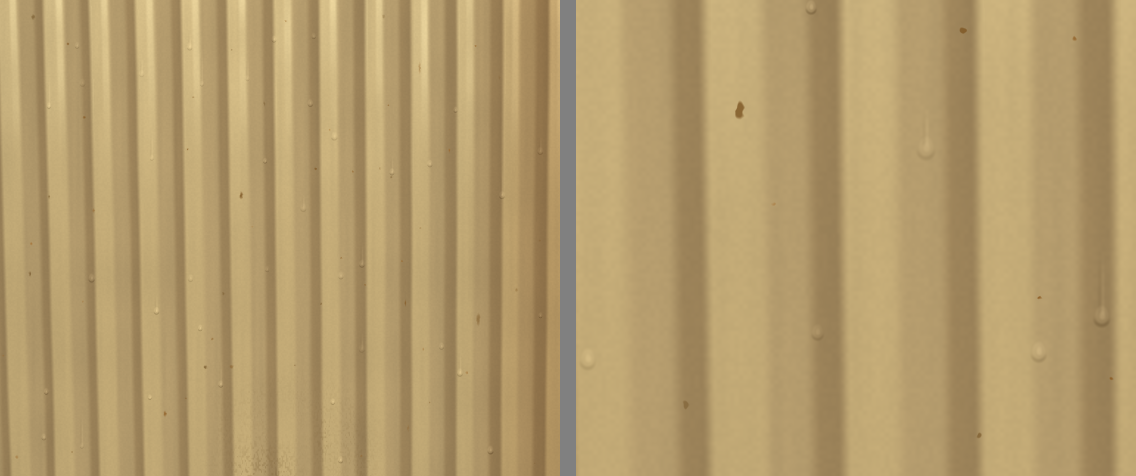
Left, the full canvas; right, a detail of the centre.
Write a Shadertoy shader that draws this texture.

```glsl
// Cream painted corrugated metal sheet with leaning ribs, paint drips, rust specks and grime.

// Rib layout, in canvas widths: left edge of the first rib and rib spacing
const float TOP_START = -0.001, TOP_PITCH = 0.0822;
const float BOTTOM_START = 0.0235, BOTTOM_PITCH = 0.0796;
// Facet limits within a rib, at the left and right side of the sheet
const vec2 CREST_END = vec2(0.40, 0.31);
const vec2 SLOPE_END = vec2(0.76, 0.65);
const float FOLD_SOFTNESS = 0.065;
const float EDGE_SOFTNESS = 0.11;
const float RIB_WOBBLE = 0.012;

const vec3 CREST = vec3(0.765, 0.668, 0.463);
const vec3 SLOPE = vec3(0.705, 0.608, 0.425);
const vec3 VALLEY = vec3(0.605, 0.507, 0.345);
const vec3 GLOSS = vec3(0.15, 0.16, 0.145);
const vec3 WARM_SIDE = vec3(0.97, 0.92, 0.87);
const vec3 RUST = vec3(0.64, 0.36, 0.08);
const vec3 DIRT = vec3(0.45, 0.34, 0.17);

const float DRIP_CELL = 0.105, DRIP_CHANCE = 0.50, DRIP_RADIUS = 0.0046;
const float DRIP_RELIEF = 0.65;
const float SPECK_CELL = 0.068, SPECK_CHANCE = 0.30;

float hash(vec2 p) {
    vec3 q = fract(vec3(p.xyx) * 0.1031);
    q += dot(q, q.yzx + 33.33);
    return fract((q.x + q.y) * q.z);
}

vec2 hash2(vec2 p) {
    return vec2(hash(p + 17.3), hash(p + 61.7));
}

float noise(vec2 p) {
    vec2 i = floor(p), f = fract(p);
    f = f * f * (3.0 - 2.0 * f);
    return mix(mix(hash(i), hash(i + vec2(1, 0)), f.x),
               mix(hash(i + vec2(0, 1)), hash(i + vec2(1, 1)), f.x), f.y);
}

// Shaded ribs; t is the height from 0 to 1
vec3 ribs(vec2 p, float t, float pixel) {
    float pitch = mix(BOTTOM_PITCH, TOP_PITCH, t);
    float phase = (p.x - mix(BOTTOM_START, TOP_START, t)) / pitch;
    phase += RIB_WOBBLE * (noise(vec2(phase, p.y * 7.0)) - 0.5);
    float rib = floor(phase), f = fract(phase);
    float aa = pixel / pitch;
    float soft = max(FOLD_SOFTNESS, aa);
    float crestEnd = mix(CREST_END.x, CREST_END.y, p.x) + 0.03 * (hash(vec2(rib, 5.0)) - 0.5);
    float slopeEnd = mix(SLOPE_END.x, SLOPE_END.y, p.x);

    float onSlope = smoothstep(crestEnd - soft, crestEnd + soft, f);
    float inValley = smoothstep(slopeEnd - soft, slopeEnd + soft, f);
    float nextCrest = smoothstep(1.0 - max(EDGE_SOFTNESS, aa), 1.0, f);
    vec3 col = mix(CREST, SLOPE * (1.03 - 0.05 * f), onSlope);
    col = mix(col, VALLEY * (1.03 - 0.05 * (f - slopeEnd) / (1.0 - slopeEnd)), inValley);
    col = mix(col, CREST, nextCrest);

    // Sheen on the crests, strongest near the top, with a narrow glint by the fold
    float onCrest = max(1.0 - onSlope, nextCrest);
    float sheen = smoothstep(0.35, 1.1, t) * (0.30 + 0.25 * noise(vec2(rib * 3.0, p.y * 9.0)));
    float glint = smoothstep(0.11, 0.03, abs(f - crestEnd + 0.10)) * smoothstep(0.62, 1.0, t);
    glint *= 0.3 + 0.7 * noise(vec2(rib * 5.0, p.y * 14.0));
    return col + GLOSS * (sheen * onCrest + 0.6 * glint);
}

// Raised paint drips: signed brightness of beads and the thin trails of a few
float drips(vec2 p, float pixel) {
    float shade = 0.0;
    vec2 cell = floor(p / DRIP_CELL);
    for (int j = -1; j <= 1; j++)
    for (int i = -1; i <= 1; i++) {
        vec2 id = cell + vec2(i, j);
        if (hash(id + 3.1) > DRIP_CHANCE) continue;
        vec2 q = p - (id + 0.15 + 0.7 * hash2(id)) * DRIP_CELL;
        float size = DRIP_RADIUS * mix(0.6, 1.1, hash(id + 9.4));
        vec2 d = q / size;
        d.y *= d.y > 0.0 ? 0.6 : 0.9;
        float bead = 1.0 - smoothstep(0.7, 1.0 + pixel / size, length(d));
        float rim = smoothstep(0.45, 0.0, abs(length(d) - 0.95)) * smoothstep(0.3, -0.8, d.y);
        float spot = smoothstep(0.6, 0.1, length(d - vec2(0.1, 0.15)));
        float relief = mix(0.4, 1.0, hash(id + 14.0));
        shade += relief * (bead * (0.05 + 0.06 * d.y) + 0.12 * spot - 0.15 * rim);
        float trailLength = 0.07 * pow(hash(id + 27.0), 4.0);
        float trail = smoothstep(0.0011 + pixel, 0.0, abs(q.x - 0.0008))
                    - 0.7 * smoothstep(0.0011 + pixel, 0.0, abs(q.x + 0.0014));
        float span = smoothstep(0.0, size, q.y) * (1.0 - smoothstep(0.4 * trailLength, trailLength + pixel, q.y));
        shade += 0.04 * trail * span * step(0.015, trailLength);
    }
    return shade * DRIP_RELIEF;
}

// Rust specks and short scratches: x is coverage, y picks the tint
vec2 specks(vec2 p, float pixel) {
    vec2 result = vec2(0.0);
    vec2 cell = floor(p / SPECK_CELL);
    for (int j = -1; j <= 1; j++)
    for (int i = -1; i <= 1; i++) {
        vec2 id = cell + vec2(i, j);
        if (hash(id + 41.0) > SPECK_CHANCE) continue;
        vec2 q = p - (id + hash2(id + 80.0)) * SPECK_CELL;
        q.x += 0.002 * (noise(p * 350.0) - 0.5);
        q.y *= mix(1.0, 0.22, pow(hash(id + 55.0), 3.0));
        float size = mix(0.0008, 0.0030, pow(hash(id + 70.0), 3.0));
        float cover = smoothstep(size + pixel, size - pixel, length(q)) * mix(0.3, 0.85, hash(id + 91.0));
        if (cover > result.x) result = vec2(cover, hash(id + 33.0));
    }
    return result;
}

void mainImage(out vec4 fragColor, in vec2 fragCoord) {
    vec2 p = fragCoord / iResolution.x;
    float t = fragCoord.y / iResolution.y;
    float pixel = 1.0 / iResolution.x;
    vec3 col = ribs(p, t, pixel);

    // Uneven light, warmer right side, brushed streaks and fine grain
    col *= 1.01 - 0.05 * pow(abs(p.x - 0.47) * 2.0, 2.0) - 0.02 * (1.0 - t);
    col *= mix(vec3(1.0), WARM_SIDE, smoothstep(0.8, 1.0, p.x));
    col *= 1.0 + 0.03 * (noise(vec2(p.x * 150.0, p.y * 5.0)) - 0.5);
    col *= 1.0 + 0.025 * (noise(p * 14.0) - 0.5) + 0.025 * (noise(p * 380.0) - 0.5);

    // Grime gathered low on the sheet, then drips and rust
    float low = smoothstep(0.28, 0.0, t) * smoothstep(0.22, 0.02, abs(p.x - 0.52));
    float grime = smoothstep(0.4, 0.95, noise(p * vec2(420.0, 260.0))) * noise(p * vec2(45.0, 12.0));
    col = mix(col, DIRT, 0.28 * low * grime);
    col += drips(p, pixel) * vec3(1.0, 0.95, 0.8);
    vec2 speck = specks(p, pixel);
    col = mix(col, mix(DIRT, RUST, speck.y), speck.x);

    fragColor = vec4(clamp(col, 0.0, 1.0), 1.0);
}
```
